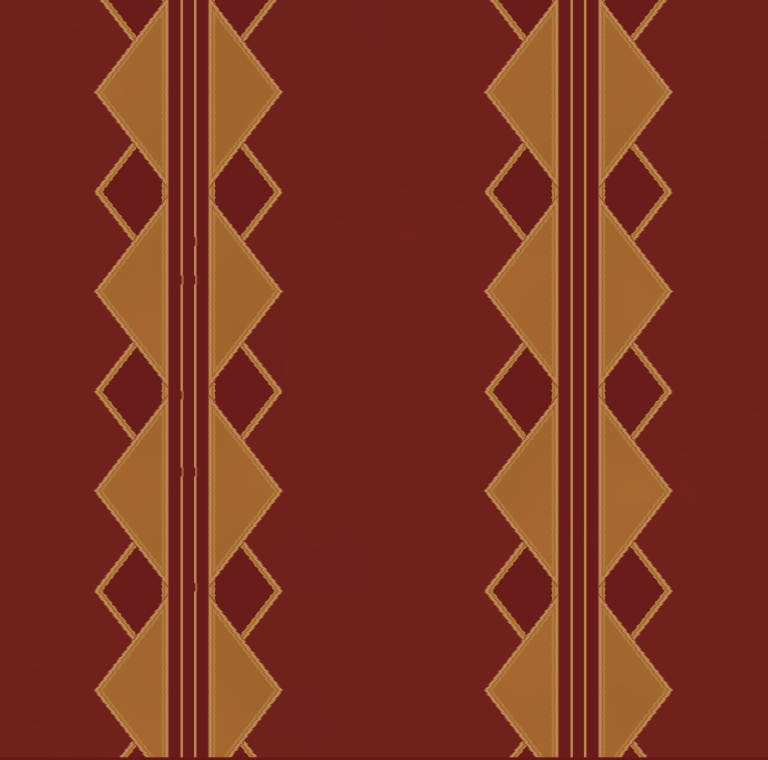
Give the GLSL for this pattern, as a WebGL 2 fragment shader.

```glsl
#version 300 es
precision highp float;

uniform vec2 u_resolution;
out vec4 fragColor;

// Lengths are fractions of the canvas width
#define BAND_STEP 0.5078
#define BAND_CENTRE 0.2454
#define TRI_STEP 0.2597
#define TRI_PHASE 0.0905
#define TRI_TIP 0.1235
#define TRI_BASE 0.0255
#define TRI_SLOPE 1.3
#define BRAID_WIDTH 0.0092
#define PIN_OFFSET 0.0088
#define PIN_HALF 0.0016
#define RAGGED 0.0005
#define NICK_CHANCE 0.14

const vec3 GROUND = vec3(0.44, 0.13, 0.11);
const vec3 SHADE  = vec3(0.40, 0.095, 0.095);
const vec3 RIM    = vec3(0.52, 0.24, 0.14);
const vec3 OCHRE  = vec3(0.64, 0.40, 0.18);
const vec3 GOLD   = vec3(0.69, 0.48, 0.24);
const vec3 LIGHT  = vec3(0.75, 0.53, 0.33);

float hash(vec2 p) {
    return fract(sin(dot(p, vec2(127.1, 311.7))) * 4375.85);
}

// Slow cloudiness from layered sines, about -1 to 1
float clouds(vec2 p) {
    float sum = 0.0, amp = 0.5;
    for (int i = 0; i < 4; i++) {
        sum += amp * sin(p.x + 1.7 * sin(p.y)) * cos(p.y * 0.8 - p.x * 0.3);
        p = mat2(1.5, 1.1, -1.1, 1.5) * p + 2.3;
        amp *= 0.55;
    }
    return sum;
}

// Offset from the nearest triangle centre along the band
float repeatY(float y) {
    return (fract(y / TRI_STEP + 0.5) - 0.5) * TRI_STEP;
}

// Signed distance to a triangle with its base toward the band centre
float triangle(vec2 p) {
    vec2 normal = normalize(vec2(TRI_SLOPE, 1.0));
    float slant = dot(vec2(p.x - TRI_TIP, abs(p.y)), normal);
    return max(TRI_BASE - p.x, slant);
}

// Coverage of the region where d < 0
float fill(float d, float aa) {
    return 1.0 - smoothstep(-aa, aa, d);
}

// Cord shading by depth inside the edge: rim, light strand, groove, gold strand
vec3 braid(float depth, float aa) {
    float t = depth / BRAID_WIDTH;
    float soft = aa / BRAID_WIDTH;
    vec3 col = mix(RIM, LIGHT, smoothstep(0.08 - soft, 0.16 + soft, t));
    col = mix(col, OCHRE * 0.93, smoothstep(0.48 - soft, 0.54 + soft, t));
    return mix(col, GOLD, smoothstep(0.64 - soft, 0.7 + soft, t));
}

void main() {
    vec2 uv = gl_FragCoord.xy / u_resolution.x;
    float aa = 0.75 / u_resolution.x;

    // Ground with faint blotches
    float blotch = clouds(uv * 9.0);
    vec3 col = GROUND * (1.0 + 0.025 * blotch);

    // Mirrored band coordinates
    float column = floor((uv.x - BAND_CENTRE) / BAND_STEP + 0.5);
    float x = uv.x - BAND_CENTRE - column * BAND_STEP;
    float along = uv.y - TRI_PHASE;
    float fray = RAGGED * (sin(uv.y * 800.0) + 0.6 * sin(uv.y * 1370.0 + x * 90.0));
    fray *= smoothstep(TRI_BASE, TRI_BASE + 0.01, abs(x));
    vec2 solidPos = vec2(abs(x), repeatY(along));
    vec2 openPos = vec2(abs(x), repeatY(along + 0.5 * TRI_STEP));
    float solid = triangle(solidPos) + fray;
    float open = triangle(openPos) + fray;

    // Darker channel between the bases
    col = mix(col, SHADE, 0.7 * fill(abs(x) - TRI_BASE, 2.0 * aa));

    // Open triangles lie behind the solid ones
    vec3 hollow = mix(GROUND, SHADE, 0.6);
    vec3 openCol = mix(hollow, braid(-open, aa), fill(-open - BRAID_WIDTH, aa));
    col = mix(col, openCol, fill(open, aa));

    // Solid triangles with a braided border
    vec3 cloth = OCHRE * (1.0 + 0.03 * blotch);
    vec3 solidCol = mix(cloth, braid(-solid, aa), fill(-solid - BRAID_WIDTH, aa));
    col = mix(col, solidCol, fill(solid, aa));

    // Twin pinstripes with a few worn nicks
    for (int i = 0; i < 2; i++) {
        float side = float(2 * i - 1);
        float cell = uv.y * 20.0;
        float chance = hash(vec2(floor(cell), column * 7.0 + side));
        float nick = step(1.0 - NICK_CHANCE, chance) * step(column, 0.5);
        nick *= 1.0 - smoothstep(0.08, 0.14, abs(fract(cell) - 0.5));
        float d = abs(x - side * PIN_OFFSET - nick * 0.0012) - PIN_HALF;
        col = mix(col, mix(LIGHT, RIM, 0.6 * nick), fill(d, aa));
    }

    // Dark selvedge along the bottom
    col = mix(col, SHADE, fill(uv.y - 0.0035, aa));
    fragColor = vec4(col, 1.0);
}
```
